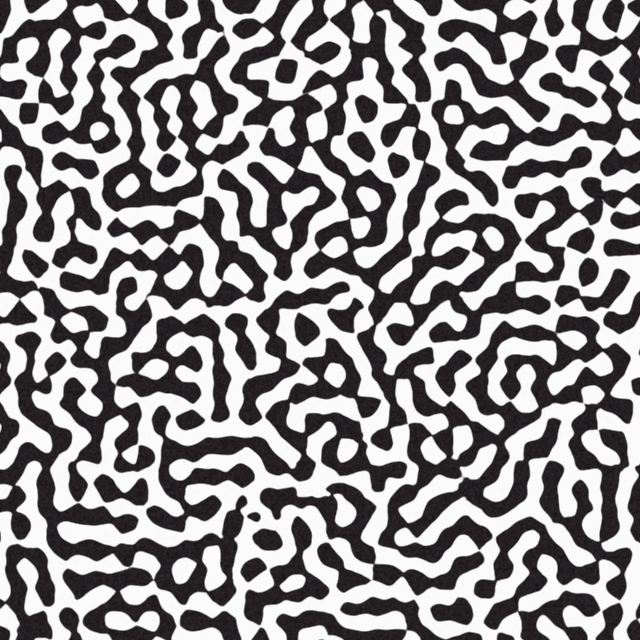
Reproduce this pattern procedurally as a three.js fragment shader.

```glsl
#define STRIPES 22.5       // stripe periods across the canvas
#define LATTICE 1.35       // noise cells per stripe period
#define INNER_RADIUS 0.61  // inhibiting ring, in periods
#define OUTER_RADIUS 1.117 // activating ring, in periods
#define KNEE 0.06          // field level where the response saturates
#define INHIBITION 1.15    // strength of the final inhibiting ring
#define EDGE 0.0019        // half width of the ink edge
#define GRAIN 210.0        // grain cells across the canvas

varying vec2 vUv;

const float TAU = 6.2831853;
const vec3 PAPER = vec3(0.985, 0.983, 0.984);
const vec3 INK_LIGHT = vec3(0.17, 0.15, 0.16);
const vec3 INK_DARK = vec3(0.10, 0.08, 0.09);

vec2 gradientAt(vec2 cell) {
  vec3 h = fract(cell.xyx * vec3(0.1031, 0.1030, 0.0973));
  h += dot(h, h.yzx + 33.33);
  return 2.0 * fract((h.xx + h.yz) * h.zy) - 1.0;
}

// Gradient noise: value in x, slope in yz
vec3 slopedNoise(vec2 p) {
  vec2 cell = floor(p);
  vec2 f = p - cell;
  vec2 u = f * f * f * (f * (f * 6.0 - 15.0) + 10.0);
  vec2 du = 30.0 * f * f * (f * (f - 2.0) + 1.0);
  vec2 ga = gradientAt(cell);
  vec2 gb = gradientAt(cell + vec2(1.0, 0.0));
  vec2 gc = gradientAt(cell + vec2(0.0, 1.0));
  vec2 gd = gradientAt(cell + vec2(1.0, 1.0));
  float a = dot(ga, f);
  float b = dot(gb, f - vec2(1.0, 0.0));
  float c = dot(gc, f - vec2(0.0, 1.0));
  float d = dot(gd, f - vec2(1.0, 1.0));
  float twist = a - b - c + d;
  float value = a + u.x * (b - a) + u.y * (c - a) + u.x * u.y * twist;
  vec2 slope = ga + u.x * (gb - ga) + u.y * (gc - ga) + u.x * u.y * (ga - gb - gc + gd)
             + du * (u.yx * twist + vec2(b, c) - a);
  return vec3(value, slope);
}

// Two rings keep only the noise waves about one period long
vec3 bandField(vec2 p) {
  vec2 q = p * LATTICE;
  vec3 inner = vec3(0.0);
  vec3 outer = vec3(0.0);
  for (int i = 0; i < 12; i++) {
    float angle = TAU * float(i) / 12.0;
    vec2 dir = LATTICE * vec2(cos(angle), sin(angle));
    inner += slopedNoise(q + INNER_RADIUS * dir);
    outer += slopedNoise(q + OUTER_RADIUS * dir);
  }
  vec3 field = 0.3 * slopedNoise(q) + (0.7 * outer - inner) / 12.0;
  return field * vec3(1.0, LATTICE, LATTICE);
}

// Saturating response, with its slope carried along
vec3 saturated(vec3 field) {
  float k2 = KNEE * KNEE;
  float inv = inversesqrt(field.x * field.x + k2);
  return vec3(field.x * inv, field.yz * k2 * inv * inv * inv);
}

// One reaction step evens out the stripe widths
vec3 labyrinth(vec2 p) {
  vec3 around = vec3(0.0);
  for (int i = 0; i < 8; i++) {
    float angle = TAU * (float(i) + 0.5) / 8.0;
    around += saturated(bandField(p + INNER_RADIUS * vec2(cos(angle), sin(angle))));
  }
  return saturated(bandField(p)) - INHIBITION * around / 8.0;
}

void main() {
  // Signed distance to the ink edge, in canvas units
  vec3 field = labyrinth(vUv * STRIPES + 40.0);
  float dist = field.x / (max(length(field.yz), 1.5) * STRIPES);
  float paper = smoothstep(-EDGE, EDGE, dist);

  // Fine speckle in the ink, fainter on the paper
  float grain = slopedNoise(vUv * GRAIN + 7.3).x
              + 0.6 * slopedNoise(vUv.yx * GRAIN * 0.43 + 91.7).x;
  vec3 ink = mix(INK_DARK, INK_LIGHT, clamp(0.57 + 0.9 * grain, 0.0, 1.0));
  gl_FragColor = vec4(mix(ink, PAPER + 0.012 * grain, paper), 1.0);
}
```
